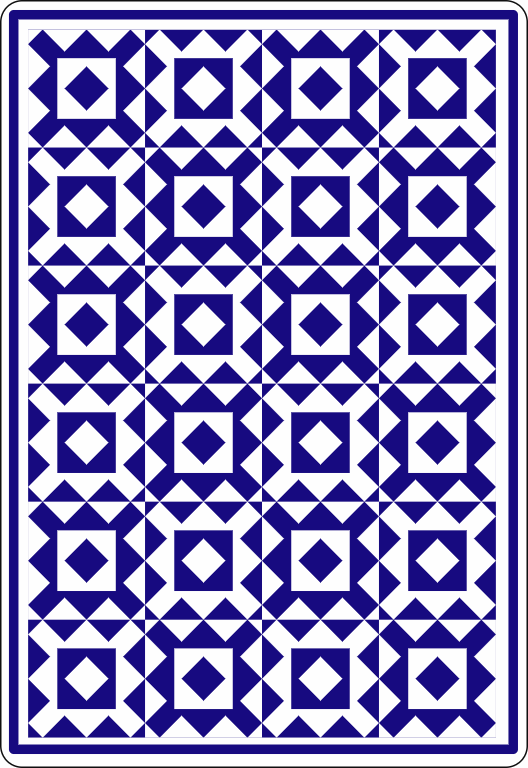
A Shadertoy shader for this pattern:

```glsl
const vec3 PAPER = vec3(0.995);
const vec3 INDIGO = vec3(0.09, 0.04, 0.50);
const vec3 BLACK = vec3(0.06);
const vec2 GRID = vec2(4.0, 6.0);
const vec2 PITCH = vec2(0.1523, 0.1537);

float boxDistance(vec2 p, vec2 halfSize, float radius) {
    vec2 d = abs(p) - halfSize + radius;
    return length(max(d, 0.0)) + min(max(d.x, d.y), 0.0) - radius;
}

float diamondDistance(vec2 p, float reach) {
    return (abs(p.x) + abs(p.y) - reach) * 0.70711;
}

float coverage(float dist, float pixel) {
    return clamp(0.5 - dist / pixel, 0.0, 1.0);
}

// Signed tone of one block: +1 is ink, -1 is paper; p spans -0.5 to 0.5
float blockTone(vec2 p, float pixel) {
    vec2 a = abs(p);
    vec2 folded = vec2(min(a.x, a.y), max(a.x, a.y));
    float notch = diamondDistance(folded - vec2(0.1875, 0.5), 0.1875);
    float corner = diamondDistance(a - 0.5, 0.125);
    float body = 1.0 - coverage(min(notch, corner), pixel);
    float window = coverage(boxDistance(p, vec2(0.25, 0.257), 0.0), pixel);
    float center = coverage(diamondDistance(p, 0.1875), pixel);
    return 2.0 * (body - window + center) - 1.0;
}

// Alternating sign per block, softened where blocks meet
float checkerSign(vec2 cell, vec2 local, float pixel) {
    vec2 fade = clamp((0.5 - abs(local)) * 2.0 / pixel, 0.0, 1.0);
    float parity = mod(cell.x + cell.y, 2.0);
    return (2.0 * parity - 1.0) * fade.x * fade.y;
}

float quiltInk(vec2 p, float pixel) {
    vec2 grid = p / PITCH + 0.5 * GRID;
    vec2 cell = floor(grid);
    vec2 local = grid - cell - 0.5;
    float cellPixel = pixel / PITCH.x;
    float tone = blockTone(local, cellPixel) * checkerSign(cell, local, cellPixel);
    float inside = coverage(boxDistance(p, 0.5 * GRID * PITCH, 0.0), pixel);
    return (0.5 + 0.5 * tone) * inside;
}

float frameInk(vec2 p, vec2 halfSize, float radius, float width, float pixel) {
    return coverage(abs(boxDistance(p, halfSize, radius)) - 0.5 * width, pixel);
}

void mainImage(out vec4 fragColor, in vec2 fragCoord) {
    float pixel = 1.0 / iResolution.y;
    vec2 p = (fragCoord - 0.5 * iResolution.xy) * pixel;
    vec2 canvasHalf = 0.5 * iResolution.xy * pixel;

    // Quilt blocks and the heavy frame around them
    float quilt = quiltInk(p - vec2(-0.0026, 0.0005), pixel);
    float frame = frameInk(p - vec2(-0.0007, 0.0026), vec2(0.3252, 0.4782), 0.0, 0.0124, pixel);
    vec3 color = mix(PAPER, INDIGO, max(quilt, frame));

    // Thin rounded outline at the canvas edge
    float outline = frameInk(p, canvasHalf - 0.00098, 0.028, 0.00196, pixel);
    color = mix(color, BLACK, outline);

    fragColor = vec4(color, 1.0);
}
```
